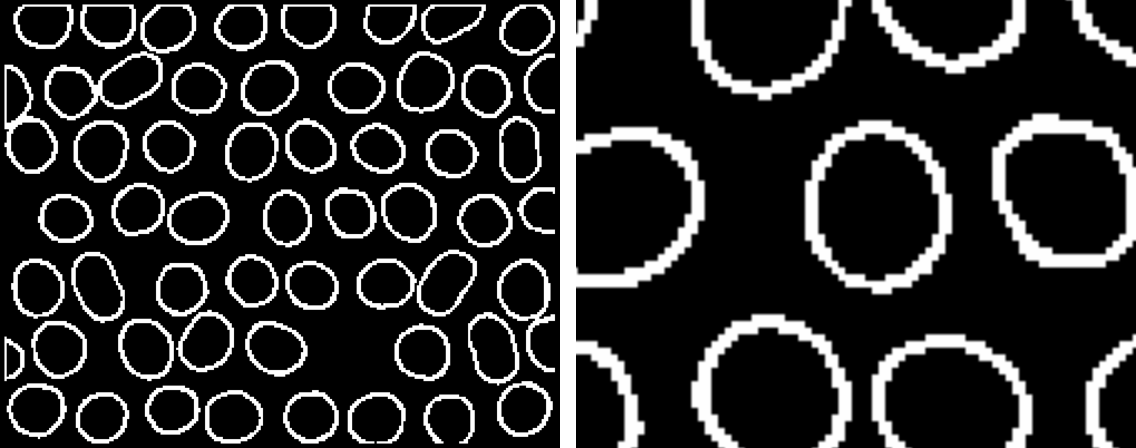
Left: the whole. Right: its middle third, enlarged.
Reproduce this pattern procedurally as a WebGL 1 fragment shader.

```glsl
precision highp float;
// White outlines of scattered round cells on black, drawn on a coarse raster.

const float RASTER = 201.0; // raster squares per canvas height

vec3 hash3(vec2 p) {
  vec3 q = fract(p.xyx * vec3(0.1031, 0.1030, 0.0973));
  q += dot(q, q.yxz + 33.33);
  return fract((q.xxy + q.yzz) * q.zyx);
}

vec2 noise2(vec2 p) {
  vec2 i = floor(p), f = fract(p);
  f *= f * (3.0 - 2.0 * f);
  vec2 low = mix(hash3(i).xy, hash3(i + vec2(1, 0)).xy, f.x);
  vec2 high = mix(hash3(i + vec2(0, 1)).xy, hash3(i + 1.0).xy, f.x);
  return mix(low, high, f.y) - 0.5;
}

float smoothMin(float a, float b, float k) {
  float h = max(k - abs(a - b), 0.0) / k;
  return min(a, b) - h * h * k * 0.25;
}

// Signed distance to one cell: a circle bent by second and third harmonics
float cellDistance(vec2 p, vec3 rnd) {
  float angle = rnd.x * 6.2832;
  float c = cos(angle), s = sin(angle);
  p = mat2(c, -s, s, c) * p;
  float r = length(p) + 1e-5;
  vec2 u = p / r;
  float stretch = 0.02 + 0.09 * rnd.y + 0.13 * step(0.92, rnd.y);
  float shape = stretch * (u.x * u.x - u.y * u.y)
              + 0.045 * (rnd.z - 0.3) * u.y * (4.0 * u.y * u.y - 3.0);
  return r - mix(0.057, 0.067, rnd.z) * (1.0 + shape);
}

// Union of all cells on a jittered, staggered grid
float cellField(vec2 p) {
  p += 0.006 * noise2(p * 32.0);
  vec2 pitch = vec2(0.155, 0.146);
  float d = 1.0;
  float row = floor(p.y / pitch.y);
  for (int j = -1; j <= 1; j++) {
    float y = row + float(j);
    float shift = 0.5 * mod(y, 2.0);
    float column = floor(p.x / pitch.x - shift);
    for (int i = -1; i <= 1; i++) {
      vec2 id = vec2(column + float(i), y);
      vec3 place = hash3(id + 17.0);
      if (place.z < 0.09) continue; // leave some gaps
      vec2 center = (id + vec2(shift, 0.0) + 0.5) * pitch;
      center += (place.xy - 0.5) * vec2(0.046, 0.042);
      d = smoothMin(d, cellDistance(p - center, hash3(id + 71.0)), 0.008);
    }
  }
  return d;
}

// Ink of one raster square: 1 on an outline, 0 elsewhere
float ink(vec2 square, vec2 size) {
  vec2 margin = min(square, size - 1.0 - square);
  if (min(margin.x, margin.y) < 1.5) return 0.0;
  float d = cellField((square + 0.5) / RASTER);
  float outline = step(d, 0.0) * step(-0.0106, d);
  // Thin line closing the cells cut at the left and top
  float cut = step(min(square.x, size.y - 1.0 - square.y), 2.4);
  return max(outline, cut * step(d, 0.0));
}

uniform vec2 u_resolution;

void main() {
  vec2 size = u_resolution / u_resolution.y * RASTER;
  vec2 p = gl_FragCoord.xy / u_resolution.y * RASTER - 0.5;
  vec2 square = floor(p);
  // Soft steps between neighbouring squares
  vec2 f = smoothstep(0.18, 0.82, fract(p));
  float low = mix(ink(square, size), ink(square + vec2(1, 0), size), f.x);
  float high = mix(ink(square + vec2(0, 1), size), ink(square + 1.0, size), f.x);
  gl_FragColor = vec4(vec3(0.995 * mix(low, high, f.y)), 1.0);
}
```
